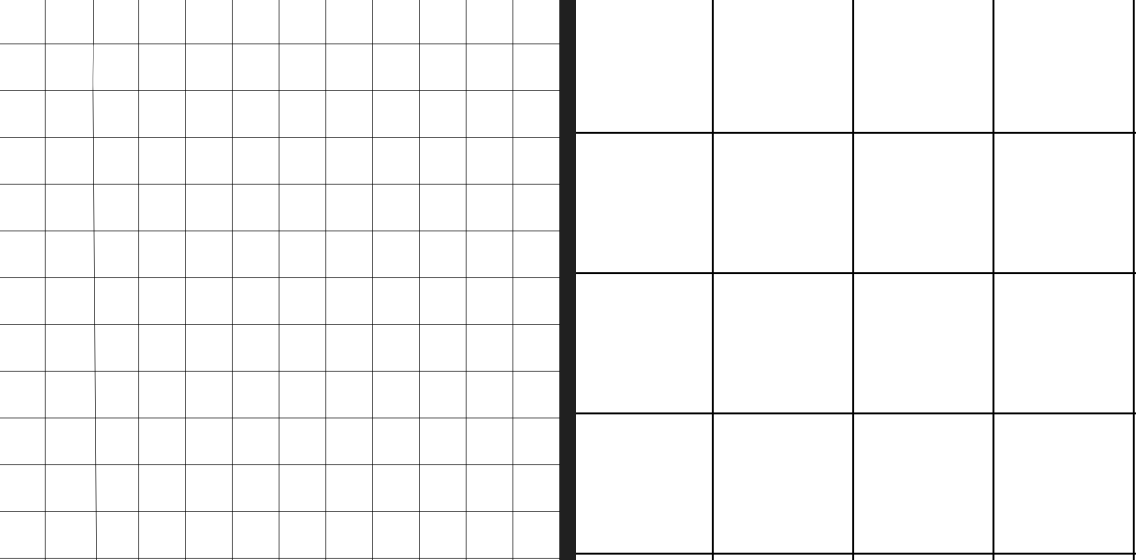
Left: the whole. Right: its middle third, enlarged.
Give the GLSL for this pattern, as a WebGL 1 fragment shader.

```glsl
precision highp float;

uniform vec2 u_resolution;

const vec3 PAPER = vec3(1.0);
const vec3 INK = vec3(0.0);
const vec2 PITCH = vec2(0.08352, 0.0835);
const vec2 FIRST_LINE = vec2(0.0807, 0.0784);
const float LINE_WIDTH = 0.00113;
const float BENT_COLUMN = 1.0;

// Index of the grid line nearest to a coordinate
float nearestLine(float coord, float first, float pitch) {
  return floor((coord - first) / pitch + 0.5);
}

// Share of a pixel covered by a line at a signed distance
float lineCoverage(float dist, float width, float pixel) {
  float right = min(dist + 0.5 * width, 0.5 * pixel);
  float left = max(dist - 0.5 * width, -0.5 * pixel);
  return clamp((right - left) / pixel, 0.0, 1.0);
}

// Sideways drift of the bent line, with a small kink near the top
float bentDrift(float down) {
  float slant = mix(0.0016, 0.0081, clamp((down - 0.14) / 0.86, 0.0, 1.0));
  float kink = 0.0011 * (1.0 - smoothstep(0.08, 0.15, down));
  return slant + kink;
}

// Ink strength of the bent line, worn just below the first row
float bentStrength(float down) {
  float worn = smoothstep(0.075, 0.085, down) * (1.0 - smoothstep(0.15, 0.17, down));
  return 1.0 - 0.4 * worn;
}

float verticalInk(vec2 p, float pixel) {
  float column = nearestLine(p.x, FIRST_LINE.x, PITCH.x);
  float bent = 1.0 - step(0.5, abs(column - BENT_COLUMN));
  float center = FIRST_LINE.x + column * PITCH.x + bent * bentDrift(p.y);
  float strength = mix(1.0, bentStrength(p.y), bent);
  return strength * lineCoverage(p.x - center, LINE_WIDTH, pixel);
}

float horizontalInk(vec2 p, float pixel) {
  float row = nearestLine(p.y, FIRST_LINE.y, PITCH.y);
  float center = FIRST_LINE.y + row * PITCH.y;
  return lineCoverage(p.y - center, LINE_WIDTH, pixel);
}

void main() {
  // Canvas units, with y measured down from the top edge
  vec2 p = gl_FragCoord.xy / u_resolution;
  p.y = 1.0 - p.y;
  vec2 pixel = 1.0 / u_resolution;

  // Overlapping strokes combine as independent coverage
  float vertical = verticalInk(p, pixel.x);
  float horizontal = horizontalInk(p, pixel.y);
  float ink = 1.0 - (1.0 - vertical) * (1.0 - horizontal);

  gl_FragColor = vec4(mix(PAPER, INK, ink), 1.0);
}
```
